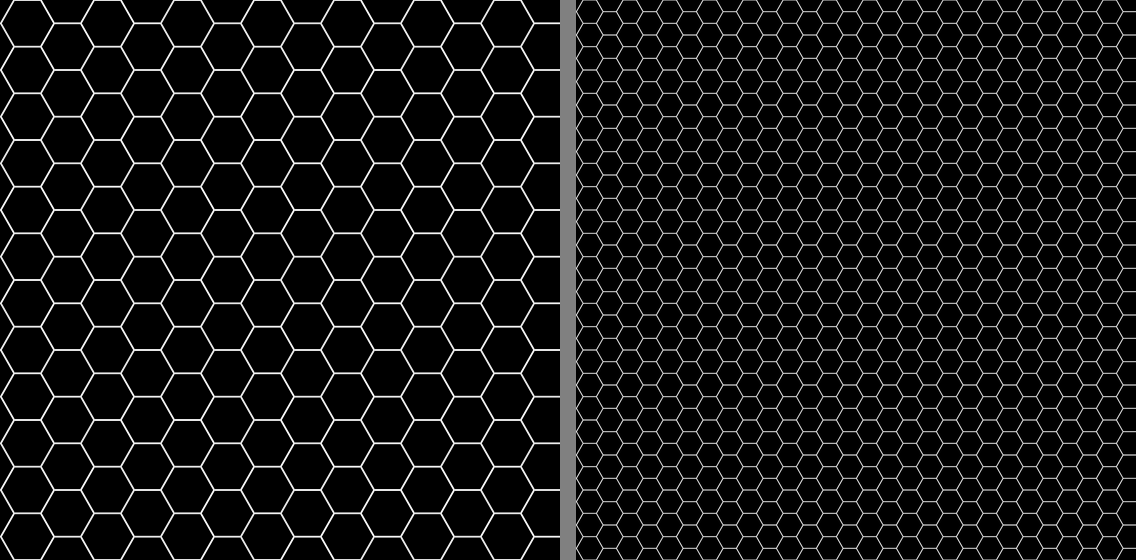
Left: one tile. Right: repeated 2 by 2.
Reproduce this pattern procedurally as a WebGL 2 fragment shader.

```glsl
#version 300 es
precision highp float;
// Seamless honeycomb of thin, soft white lines on black, 7 by 12 repeats.

#define REPEATS vec2(7.0, 12.0)      // hexagon periods across and down
#define SHIFT vec2(0.3436, 0.5)      // first hexagon centre, in periods
#define LINE_HALF_WIDTH 0.00158      // canvas units
#define LINE_FEATHER 0.00215         // soft falloff, canvas units
#define EDGE_VARIATION 0.07          // brightness loss on the dullest edge
#define LINE_COLOR vec3(0.985)
#define GROUND_COLOR vec3(0.0)

uniform vec2 u_resolution;
out vec4 fragColor;

// Sine-free hash of a 2D integer position
float hash21(vec2 p) {
    vec3 q = fract(vec3(p.xyx) * 0.1031);
    q += dot(q, q.yzx + 33.33);
    return fract((q.x + q.y) * q.z);
}

// Brightness of the edge between a cell and its neighbour.
// Cells sit on the half-period grid, where the column and row sum is even.
float edgeLine(vec2 cell, vec2 offset, vec2 neighbour, vec2 scale, float feather) {
    vec2 toward = neighbour * scale;
    float span = length(toward);
    float dist = 0.5 * span - dot(offset * scale, toward) / span;
    float coverage = 1.0 - smoothstep(LINE_HALF_WIDTH - 0.5 * feather,
                                      LINE_HALF_WIDTH + 0.5 * feather, dist);
    // Both cells share this doubled midpoint, wrapped to tile
    vec2 edgeId = mod(2.0 * cell + neighbour, 4.0 * REPEATS);
    return coverage * (1.0 - EDGE_VARIATION * hash21(edgeId));
}

void main() {
    vec2 uv = gl_FragCoord.xy / u_resolution;
    vec2 p = 2.0 * (uv * REPEATS - SHIFT);

    // Grid steps to canvas units, with regular hexagon proportions
    vec2 scale = vec2(1.0, inversesqrt(3.0)) / (2.0 * REPEATS.x);

    // Nearest centre from the two interleaved rectangular grids
    vec2 evenCell = 2.0 * floor(0.5 * p + 0.5);
    vec2 oddCell = 2.0 * floor(0.5 * p) + 1.0;
    bool evenIsNearer = length((p - evenCell) * scale) < length((p - oddCell) * scale);
    vec2 cell = evenIsNearer ? evenCell : oddCell;

    // Only the flat and slanted edges of the local quadrant can be nearest
    vec2 offset = p - cell;
    vec2 side = 2.0 * step(0.0, offset) - 1.0;
    float pixel = 1.0 / min(u_resolution.x, u_resolution.y);
    float feather = max(LINE_FEATHER, pixel);
    float flatEdge = edgeLine(cell, offset, vec2(0.0, 2.0 * side.y), scale, feather);
    float slantedEdge = edgeLine(cell, offset, side, scale, feather);

    fragColor = vec4(mix(GROUND_COLOR, LINE_COLOR, max(flatEdge, slantedEdge)), 1.0);
}
```
